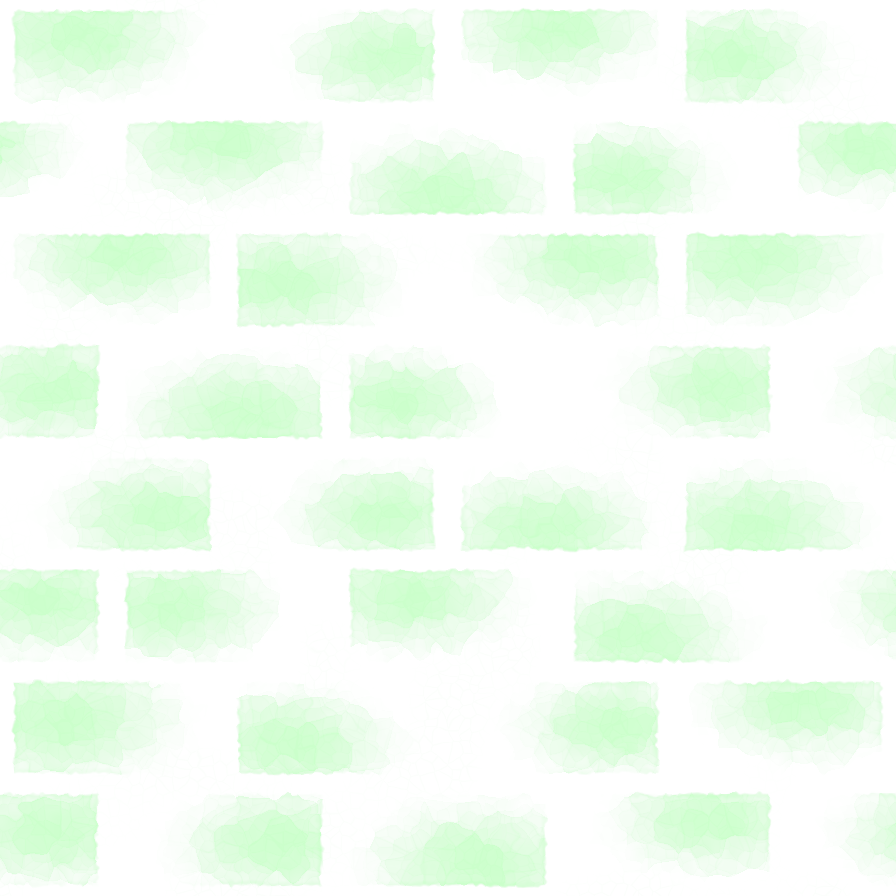
Give the GLSL for this pattern, as a WebGL 2 fragment shader.

```glsl
#version 300 es
precision highp float;
// Whitewashed brick wall: 4 x 8 staggered bricks with faceted pale green washes.
uniform vec2 u_resolution;
out vec4 fragColor;

float hash(vec2 p) {
    return fract(sin(dot(p, vec2(127.1, 311.7))) * 43758.545);
}

vec2 hash2(vec2 p) {
    return vec2(hash(p), hash(p + 57.3));
}

float valueNoise(vec2 p) {
    vec2 i = floor(p), f = fract(p);
    f = f * f * (3.0 - 2.0 * f);
    return mix(mix(hash(i), hash(i + vec2(1, 0)), f.x),
               mix(hash(i + vec2(0, 1)), hash(i + vec2(1, 1)), f.x), f.y);
}

// Voronoi facets: xy = offset to the nearest seed, z = border distance, w = facet tone
vec4 facets(vec2 p, float count) {
    vec2 cell = floor(p), f = fract(p);
    vec2 nearest = vec2(9.0), second = vec2(9.0);
    float tone = 0.0;
    for (int y = -1; y <= 1; y++) {
        for (int x = -1; x <= 1; x++) {
            vec2 g = vec2(x, y);
            vec2 id = mod(cell + g, count);
            vec2 seed = g + hash2(id) - f;
            if (dot(seed, seed) < dot(nearest, nearest)) {
                second = nearest;
                nearest = seed;
                tone = hash(id + 19.7);
            } else if (dot(seed, seed) < dot(second, second)) {
                second = seed;
            }
        }
    }
    float border = dot(0.5 * (nearest + second), normalize(second - nearest));
    return vec4(nearest, border, tone);
}

// Soft elliptical wash, off-centre in a different direction on each brick
float wash(vec2 p, vec2 brick) {
    float angle = 6.2832 * hash(brick + 3.1);
    vec2 centre = vec2(0.48, 0.24) * vec2(cos(angle), sin(angle));
    vec2 radius = vec2(0.95, 0.5) * mix(0.88, 1.12, hash(brick + 8.4));
    return 1.0 - smoothstep(0.05, 1.25, length((p - centre) / radius));
}

void main() {
    vec2 uv = gl_FragCoord.xy / u_resolution;

    // Running bond; local units are one course height
    vec2 grid = uv * vec2(4.0, 8.0);
    grid.x -= 0.5 * mod(floor(grid.y) + 1.0, 2.0);
    vec2 brick = mod(floor(grid), vec2(4.0, 8.0));
    vec2 local = (fract(grid) - 0.5) * vec2(2.0, 1.0);

    // Large and small facets, bent by noise
    vec2 bend = vec2(valueNoise(uv * 60.0), valueNoise(uv * 60.0 + 31.0)) - 0.5;
    vec4 coarse = facets(uv * 36.0 + 0.5 * bend, 36.0);
    vec4 fine = facets(uv * 76.0 + 0.7 * bend, 76.0);
    vec2 coarseShift = coarse.xy * 8.0 / 36.0;
    vec2 fineShift = fine.xy * 8.0 / 76.0;

    // Wash sampled partly at the facet seeds, so that it falls in steps
    float tint = wash(local + 0.55 * coarseShift + 0.5 * fineShift, brick);
    float present = smoothstep(0.0, 0.3, tint);
    tint += present * (0.09 * (coarse.w - 0.5) + 0.07 * (fine.w - 0.5));

    // Hairline cracks between facets
    float coarseCrack = 1.0 - smoothstep(0.0, 0.07, coarse.z);
    float fineCrack = 1.0 - smoothstep(0.0, 0.11, fine.z);
    tint += present * (0.12 * coarseCrack + 0.07 * fineCrack);

    // Ragged brick outline with a slightly deeper rim
    float rough = 0.03 * (valueNoise(uv * 190.0) - 0.5) + 0.02 * (valueNoise(uv * 75.0) - 0.5);
    vec2 inset = abs(local + 0.1 * fineShift) - vec2(0.87, 0.405);
    float edge = max(inset.x, inset.y) + rough;
    float inside = 1.0 - smoothstep(-0.014, 0.014, edge);
    tint += 0.22 * present * smoothstep(-0.05, -0.005, edge);
    tint = clamp(tint, 0.0, 1.08) * inside;

    // Barely visible flecks in patches over the white
    float patchy = smoothstep(0.6, 0.9, valueNoise(uv * 14.0 + 5.0));
    tint += 0.07 * patchy * fineCrack * (1.0 - present * inside);

    vec3 white = vec3(1.0);
    vec3 mint = vec3(0.81, 1.0, 0.81);
    vec3 color = mix(white, mint, tint);
    color.g -= 0.04 * tint * max(1.0 - tint, 0.0);
    fragColor = vec4(color, 1.0);
}
```
